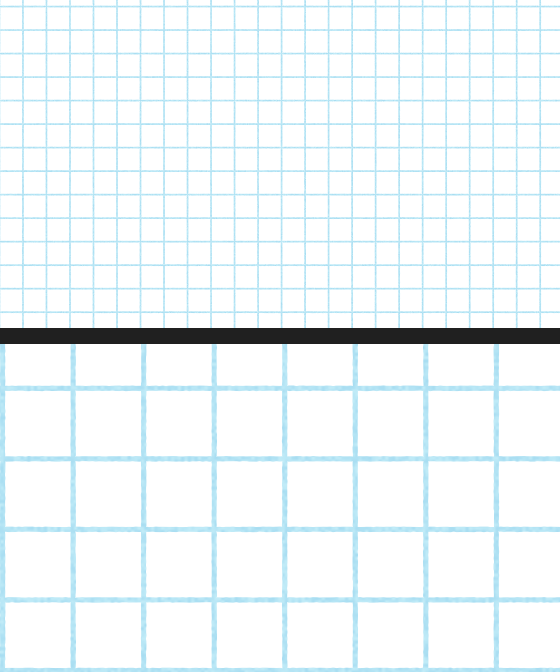
Top: the whole. Bottom: its middle third, enlarged.
Reproduce this pattern procedurally as a Shadertoy shader.

```glsl
// Square grid of thin, slightly grainy pale blue lines on white paper.

const float PITCH = 0.07168;                    // cell size, in canvas heights
const vec2 GRID_ORIGIN = vec2(0.0700, 0.0482);  // first line crossing
const float LINE_WIDTH = 0.0052;
const float EDGE_WOBBLE = 0.0006;
const float GRAIN_SIZE = 0.0034;

const vec3 PAPER = vec3(1.0);
const vec3 INK_LIGHT = vec3(0.76, 0.925, 0.972);
const vec3 INK_DARK = vec3(0.655, 0.865, 0.945);

float hash(vec2 p) {
    vec3 q = fract(vec3(p.xyx) * 0.1031);
    q += dot(q, q.yzx + 33.33);
    return fract((q.x + q.y) * q.z);
}

float valueNoise(vec2 p) {
    vec2 cell = floor(p);
    vec2 f = fract(p);
    f = f * f * (3.0 - 2.0 * f);
    float low = mix(hash(cell), hash(cell + vec2(1.0, 0.0)), f.x);
    float high = mix(hash(cell + vec2(0.0, 1.0)), hash(cell + 1.0), f.x);
    return mix(low, high, f.y);
}

// Distance to the nearest vertical (x) and horizontal (y) line centre.
vec2 gridDistance(vec2 p, float pitch) {
    return abs(fract(p / pitch + 0.5) - 0.5) * pitch;
}

// Share of a pixel covered by a line of the given half width.
vec2 lineCoverage(vec2 distanceToLine, float halfWidth, float pixel) {
    return clamp((halfWidth - distanceToLine) / pixel + 0.5, 0.0, 1.0);
}

void mainImage(out vec4 fragColor, in vec2 fragCoord) {
    vec2 p = fragCoord / iResolution.y;
    float pixel = 1.0 / iResolution.y;

    // Fine grain roughens the edges and mottles the ink.
    vec2 grainPos = p / GRAIN_SIZE + 50.0;
    float edgeNoise = valueNoise(grainPos + 217.0) - 0.5;
    float halfWidth = 0.5 * LINE_WIDTH + EDGE_WOBBLE * edgeNoise;

    vec2 coverage = lineCoverage(gridDistance(p - GRID_ORIGIN, PITCH), halfWidth, pixel);
    float inkAmount = max(coverage.x, coverage.y);
    vec3 ink = mix(INK_LIGHT, INK_DARK, valueNoise(grainPos));

    fragColor = vec4(mix(PAPER, ink, inkAmount), 1.0);
}
```
